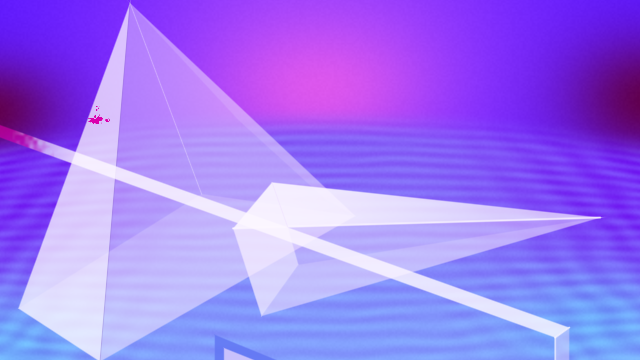
Reproduce this background procedurally as a WebGL 1 fragment shader.

```glsl
precision highp float;
// Translucent glass prisms and a long beam floating over a rippled violet floor.
uniform vec2 u_resolution;

const vec3 WHITE = vec3(0.99, 0.97, 1.0);
const vec3 LAVENDER = vec3(0.92, 0.85, 1.0);
const vec3 MAGENTA = vec3(0.86, 0.0, 0.68);

float hash(vec2 p) {
  vec3 q = fract(vec3(p.xyx) * 0.1031);
  q += dot(q, q.yzx + 33.33);
  return fract((q.x + q.y) * q.z);
}

float noise(vec2 p) {
  vec2 i = floor(p), f = fract(p);
  f = f * f * (3.0 - 2.0 * f);
  return mix(mix(hash(i), hash(i + vec2(1, 0)), f.x),
             mix(hash(i + vec2(0, 1)), hash(i + vec2(1, 1)), f.x), f.y);
}

// Elliptical gaussian glow
float glow(vec2 p, vec2 center, vec2 radius) {
  vec2 d = (p - center) / radius;
  return exp(-dot(d, d));
}

// Signed distance to the line a-b, positive on its right
float side(vec2 p, vec2 a, vec2 b) {
  vec2 d = normalize(b - a);
  return (p.x - a.x) * d.y - (p.y - a.y) * d.x;
}

// Coverage of a convex facet with corners in clockwise order
float quad(vec2 p, vec2 a, vec2 b, vec2 c, vec2 d, float aa) {
  float inside = min(min(side(p, a, b), side(p, b, c)), min(side(p, c, d), side(p, d, a)));
  return smoothstep(-aa, aa, inside);
}

float tri(vec2 p, vec2 a, vec2 b, vec2 c, float aa) {
  float inside = min(min(side(p, a, b), side(p, b, c)), side(p, c, a));
  return smoothstep(-aa, aa, inside);
}

float stroke(vec2 p, vec2 a, vec2 b, float width, float aa) {
  vec2 d = b - a;
  float t = clamp(dot(p - a, d) / dot(d, d), 0.0, 1.0);
  return 1.0 - smoothstep(width - aa, width + aa, length(p - a - d * t));
}

vec3 sky(vec2 p) {
  vec3 col = mix(vec3(0.34, 0.08, 1.0), vec3(0.65, 0.28, 0.99), glow(p, vec2(7.8, 7.4), vec2(5.6, 5.0)));
  col = mix(col, vec3(0.90, 0.35, 0.92), 0.85 * glow(p, vec2(8.0, 6.8), vec2(2.4, 1.5)));
  float dusk = glow(p, vec2(-0.3, 6.2), vec2(1.8, 1.2)) + glow(p, vec2(16.3, 6.5), vec2(2.0, 1.5));
  return mix(col, vec3(0.38, 0.0, 0.30), min(dusk, 1.0));
}

// Floor tint with arched ripples; depth grows toward the viewer
vec3 water(vec2 p, float depth) {
  float x = p.x - 8.0, edge = smoothstep(2.0, 8.0, abs(x));
  vec3 col = mix(vec3(0.52, 0.38, 0.97), vec3(0.51, 0.61, 0.99), smoothstep(0.3, 6.0, depth));
  col = mix(col, vec3(0.45, 0.15, 0.96), 0.85 * edge * (1.0 - smoothstep(1.5, 5.2, depth)));
  // Cyan pools in the near corners
  float pools = glow(p, vec2(0.3, 0.4), vec2(2.0, 1.2)) + glow(p, vec2(15.0, 0.9), vec2(2.2, 1.2));
  col = mix(col, vec3(0.40, 0.68, 0.98), 0.7 * min(pools, 1.0));
  float arch = depth + 0.0036 * x * x * depth;
  float warp = 2.0 * noise(p * vec2(0.8, 1.6));
  float rings = sin(25.0 * arch - 0.9 * arch * arch + warp);
  float crossing = sin(5.0 * abs(x) - 6.0 * depth + 2.0 * warp);
  float patches = noise(p * vec2(1.3, 2.6) + 7.0);
  float wave = rings * (0.25 + 0.75 * patches) + 0.6 * edge * crossing;
  return col + wave * vec3(0.02, 0.07, 0.015);
}

void main() {
  // The canvas spans 16 by 9 units
  vec2 p = gl_FragCoord.xy / u_resolution * vec2(16.0, 9.0);
  float aa = 9.0 / u_resolution.y;

  // Backdrop
  float depth = 6.1 - p.y - 0.01 * (p.x - 8.0) * (p.x - 8.0);
  vec3 col = mix(sky(p), water(p, max(depth, 0.0)), smoothstep(-0.25, 0.7, depth));
  col += 0.015 * (noise(p * 22.0) - 0.5);

  // Tall pyramid
  vec2 apex = vec2(3.25, 8.92), left = vec2(0.46, 1.29), front = vec2(2.5, -0.04);
  vec2 right = vec2(8.88, 3.6), back = vec2(5.04, 4.15);
  col = mix(col, LAVENDER, 0.47 * tri(p, apex, right, front, aa));
  col = mix(col, LAVENDER, 0.18 * quad(p, apex, right, vec2(8.1, 4.05), vec2(5.96, 6.0), aa));
  col = mix(col, WHITE, 0.74 * tri(p, apex, front, left, aa));
  col = mix(col, WHITE, 0.2 * quad(p, back, right, front, left, aa));
  col = mix(col, WHITE, 0.4 * stroke(p, apex, back, 0.008, aa));
  col = mix(col, vec3(0.45, 0.3, 0.75), 0.4 * stroke(p, apex, front, 0.006, aa));

  // Magenta flecks near the pyramid's left edge
  float fleck = glow(p, vec2(2.45, 5.98), vec2(0.36, 0.1)) + 0.6 * glow(p, vec2(2.45, 6.25), vec2(0.18, 0.2));
  col = mix(col, MAGENTA, smoothstep(0.5, 0.6, fleck * (0.35 + noise(p * 24.0))));

  // Lying crystal
  vec2 top = vec2(6.8, 4.44), heel = vec2(5.83, 3.29), foot = vec2(6.54, 1.1);
  vec2 tip = vec2(15.0, 3.56), ridge = vec2(7.19, 3.33), core = vec2(7.46, 2.38);
  float fade = smoothstep(6.5, 15.0, p.x);
  col = mix(col, LAVENDER, 0.48 * tri(p, heel, tip, foot, aa));
  col = mix(col, WHITE, 0.18 * tri(p, core, tip, foot, aa));
  col = mix(col, WHITE, 0.5 * quad(p, heel, ridge, core, foot, aa));
  col = mix(col, WHITE, mix(0.9, 0.66, fade) * tri(p, top, tip, heel, aa));
  col = mix(col, WHITE, 0.85 * stroke(p, heel, tip, 0.022, aa));
  col = mix(col, LAVENDER, 0.5 * stroke(p, top, ridge, 0.008, aa));

  // Long beam, tinted magenta at its far end
  vec2 beamEnd = vec2(14.23, 0.81), beamCorner = vec2(13.88, 0.56);
  float beam = quad(p, vec2(-0.1, 5.91), beamEnd, beamCorner, vec2(-0.1, 5.6), aa);
  float tint = smoothstep(0.3, 1.3, p.x + 0.6 * (noise(p * 9.0) - 0.5));
  vec3 beamColor = mix(MAGENTA, WHITE, tint);
  col = mix(col, beamColor, beam * mix(0.6, 0.82, smoothstep(1.0, 2.2, p.x)));

  // Post under the beam's near end
  float post = quad(p, beamCorner, beamEnd, vec2(14.23, -0.2), vec2(13.88, -0.2), aa);
  col = mix(col, LAVENDER, 0.45 * post);
  col = mix(col, WHITE, 0.8 * stroke(p, beamCorner, vec2(13.88, -0.2), 0.018, aa));
  col = mix(col, WHITE, 0.8 * stroke(p, beamCorner, beamEnd, 0.018, aa));

  // Blue frame corner at the bottom
  float frame = tri(p, vec2(5.37, 0.63), vec2(7.4, -0.2), vec2(5.37, -0.2), aa);
  float pane = tri(p, vec2(5.6, 0.3), vec2(6.85, -0.2), vec2(5.6, -0.2), aa);
  col = mix(col, vec3(0.38, 0.46, 0.95), 0.85 * frame);
  col = mix(col, LAVENDER, 0.75 * pane);

  gl_FragColor = vec4(clamp(col, 0.0, 1.0), 1.0);
}
```
